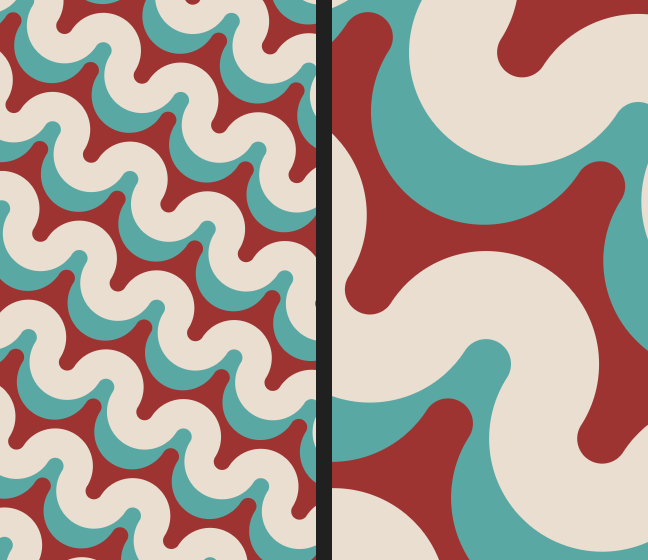
Left, the full canvas; right, a detail of the centre.
A WebGL 2 fragment shader for this pattern:

```glsl
#version 300 es
precision highp float;
// Diagonal rows of cream snaking bands, each with a teal drop shadow, on brick red.

#define PERIOD 0.2912               // wave length, in canvas widths
#define ROW_GAP 1.0207              // row spacing, in wave lengths
#define HALF_WIDTH 0.1595           // half the band width, in wave lengths
#define SHADOW_DROP 0.2552          // shadow offset across the rows, in wave lengths
#define TILT 0.5707                 // downward slope of the rows, in radians
#define ANCHOR vec2(-0.0042, -0.0887) // centre of one crest, from the canvas centre
#define CREAM vec3(0.918, 0.871, 0.820)
#define TEAL vec3(0.353, 0.659, 0.643)
#define RED vec3(0.616, 0.204, 0.196)

uniform vec2 u_resolution;
out vec4 fragColor;

// Signed distance to the repeated band, built from alternating half rings.
float snakeDistance(vec2 p) {
    p.y -= ROW_GAP * round(p.y / ROW_GAP);
    p.x -= p.y > 0.0 ? 0.0 : 0.5;   // crests above the axis, troughs below
    p.x -= round(p.x);
    return abs(length(p) - 0.25) - HALF_WIDTH;
}

// Antialiased fill of a signed distance.
float coverage(float dist, float pixel) {
    return clamp(0.5 - dist / pixel, 0.0, 1.0);
}

void main() {
    // Rotate into the frame of the rows, one wave length per unit.
    vec2 p = (gl_FragCoord.xy - 0.5 * u_resolution) / u_resolution.x - ANCHOR;
    vec2 along = vec2(cos(TILT), -sin(TILT));
    vec2 across = vec2(-along.y, along.x);
    vec2 wave = vec2(dot(p, along), dot(p, across)) / PERIOD;
    float pixel = 1.0 / (u_resolution.x * PERIOD);

    // Paint the shadow first, then the band over it.
    float shadow = coverage(snakeDistance(wave + vec2(0.0, SHADOW_DROP)), pixel);
    float band = coverage(snakeDistance(wave), pixel);
    vec3 color = mix(RED, TEAL, shadow);
    color = mix(color, CREAM, band);
    fragColor = vec4(color, 1.0);
}
```
